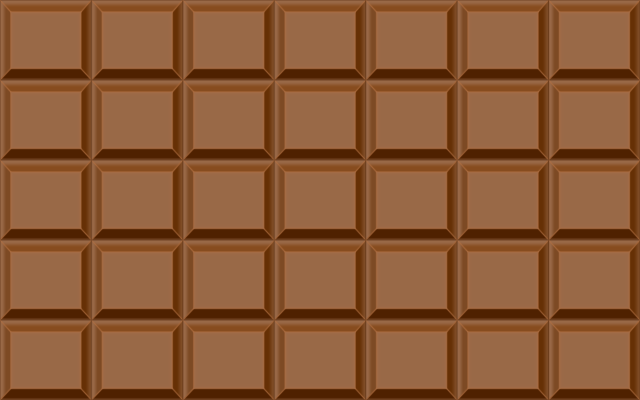
A Shadertoy shader for this pattern:

```glsl
#define GRID vec2(7.0, 5.0)
#define MARGIN_LOW vec2(0.130, 0.138)
#define MARGIN_HIGH vec2(0.126, 0.144)
#define FACE vec3(0.60, 0.41, 0.28)
#define RIM vec3(0.70, 0.44, 0.26)
#define TOP vec3(0.53, 0.30, 0.12)
#define LEFT vec3(0.49, 0.29, 0.14)
#define RIGHT vec3(0.40, 0.19, 0.02)
#define BOTTOM vec3(0.31, 0.13, 0.00)
#define SHEEN vec3(0.60, 0.41, 0.28)
#define SEAM vec3(0.37, 0.20, 0.08)
#define LINE_WIDTH 0.011

// Soft line of the given half width around zero distance
float softLine(float dist, float halfWidth, float pixel) {
    return 1.0 - smoothstep(halfWidth - pixel, halfWidth + pixel, abs(dist));
}

// Lit slope: pale at the outer edge, deeper toward the face
vec3 litSlope(vec3 base, float depth) {
    return mix(SHEEN, base, smoothstep(0.15, 0.65, depth));
}

// Shaded slope: dark over most of its width, easing at the outer edge
vec3 shadedSlope(vec3 base, float depth, float easing) {
    return mix(mix(base, SHEEN, 0.55), base, smoothstep(0.0, easing, depth));
}

void mainImage(out vec4 fragColor, in vec2 fragCoord) {
    // Lengths are measured in cell heights
    float pixel = GRID.y / iResolution.y;
    vec2 cellSize = vec2(iResolution.x / iResolution.y * GRID.y / GRID.x, 1.0);
    vec2 cell = fract(fragCoord / iResolution.xy * GRID) * cellSize;
    vec2 fromHigh = cellSize - cell;

    // Depth runs from 0 at the cell edge to 1 at the face
    vec2 low = cell / MARGIN_LOW;
    vec2 high = fromHigh / MARGIN_HIGH;
    vec2 depth = min(low, high);

    // Four slopes joined along the mitres
    vec3 sides = low.x < high.x ? litSlope(LEFT, depth.x)
                                : shadedSlope(RIGHT, depth.x, 0.65);
    vec3 ends = low.y < high.y ? shadedSlope(BOTTOM, depth.y, 0.25)
                               : litSlope(TOP, depth.y);
    float mitre = (depth.x - depth.y) * MARGIN_LOW.x * 0.7;
    vec3 color = mix(sides, ends, smoothstep(-pixel, pixel, mitre));
    color = mix(color, RIM, 0.8 * softLine(mitre, LINE_WIDTH * 0.5, pixel));

    // Seam between neighbouring cells
    vec2 edge = min(cell, fromHigh);
    float seam = softLine(min(edge.x, edge.y), LINE_WIDTH * 0.5, pixel);
    color = mix(color, SEAM, 0.75 * seam);

    // Flat face with a warm glowing rim
    vec2 inside = min(cell - MARGIN_LOW, fromHigh - MARGIN_HIGH);
    float inset = min(inside.x, inside.y);
    float glow = exp(-max(inset, 0.0) / (LINE_WIDTH * 1.4));
    vec3 face = mix(FACE, RIM, 0.85 * glow);
    color = mix(color, face, smoothstep(-pixel, pixel, inset));

    fragColor = vec4(color, 1.0);
}
```
